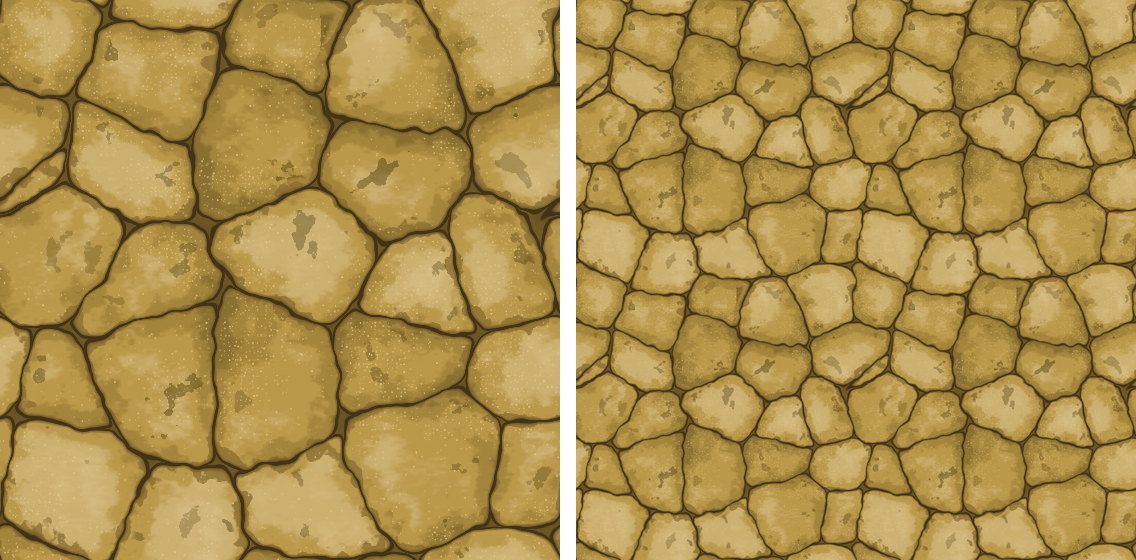
Left, the tile; right, the same tile 2 across and 2 down.
Reproduce this texture procedurally as a Shadertoy shader.

```glsl
// Seamless hand-painted ochre flagstones with dark joints, worn marks and pale speckles

float hash(vec2 p) {
    return fract(sin(dot(p, vec2(127.1, 311.7))) * 43758.5453);
}

vec2 hash2(vec2 p) {
    return vec2(hash(p), hash(p + 57.3));
}

// Value noise that wraps over the unit square
float noise(vec2 uv, vec2 freq) {
    vec2 p = uv * freq, i = floor(p), f = fract(p);
    f = f * f * (3.0 - 2.0 * f);
    vec2 a = mod(i, freq), b = mod(i + 1.0, freq);
    return mix(mix(hash(a), hash(vec2(b.x, a.y)), f.x),
               mix(hash(vec2(a.x, b.y)), hash(b), f.x), f.y);
}

float fbm(vec2 uv, float freq) {
    float sum = 0.0, amp = 0.533;
    for (int i = 0; i < 4; i++) {
        sum += amp * noise(uv, vec2(freq));
        freq *= 2.0;
        amp *= 0.5;
    }
    return sum;
}

const float CELLS = 5.0;

// Stone centre in xy, size weight in z
vec3 stoneSite(vec2 cell) {
    vec2 id = mod(cell, CELLS);
    return vec3(cell + 0.5 + 0.84 * (hash2(id + 3.7) - 0.5), 0.42 * hash(id + 19.1));
}

// Rounded distance to the joint in x, random stone tone in y
vec2 stones(vec2 uv) {
    vec2 p = uv * CELLS, home = floor(p), nearCell = home;
    float best = 1e5;
    for (int y = -2; y <= 2; y++)
    for (int x = -2; x <= 2; x++) {
        vec2 cell = home + vec2(x, y);
        vec3 s = stoneSite(cell);
        float power = dot(p - s.xy, p - s.xy) - s.z;
        if (power < best) { best = power; nearCell = cell; }
    }
    vec3 own = stoneSite(nearCell);
    float sum = 0.0;
    for (int y = -2; y <= 2; y++)
    for (int x = -2; x <= 2; x++) {
        if (x == 0 && y == 0) continue;
        vec3 s = stoneSite(nearCell + vec2(x, y));
        float power = dot(p - s.xy, p - s.xy) - s.z;
        float toJoint = (power - best) / (2.0 * length(s.xy - own.xy)) / CELLS;
        sum += exp(-115.0 * toJoint);
    }
    return vec2(-log(sum) / 115.0, hash(mod(nearCell, CELLS) + 41.9));
}

// Ragged forked stains, one per grid cell at most
float stains(vec2 uv, float ragged) {
    float grid = 8.0, cover = 0.0;
    vec2 home = floor(uv * grid);
    for (int y = -1; y <= 1; y++)
    for (int x = -1; x <= 1; x++) {
        vec2 cell = home + vec2(x, y), id = mod(cell, grid);
        vec2 q = uv - (cell + 0.2 + 0.6 * hash2(id + 7.3)) / grid;
        float a = 6.2832 * hash(id + 23.0);
        q = mat2(cos(a), sin(a), -sin(a), cos(a)) * q;
        q.y = abs(q.y) - 0.35 * abs(q.x);
        float size = mix(0.006, 0.017, hash(id + 31.0));
        float d = length(q * vec2(0.6, 1.7)) + 0.06 * (ragged - 0.5) - size;
        float strength = step(0.3, hash(id + 11.0)) * mix(0.45, 1.0, hash(id + 13.0));
        cover = max(cover, strength * (1.0 - smoothstep(-0.0015, 0.0015, d)));
    }
    return cover;
}

float speckles(vec2 uv, float grid, float density, float px) {
    vec2 cell = floor(uv * grid), id = mod(cell, grid);
    vec2 q = uv - (cell + 0.25 + 0.5 * hash2(id + 5.1)) / grid;
    float radius = mix(0.0006, 0.0019, hash(id + 17.0));
    float speck = 1.0 - smoothstep(radius - 0.5 * px, radius + 0.5 * px, length(q));
    return speck * step(hash(id + 29.0), density) * mix(0.35, 1.0, hash(id + 37.0));
}

void mainImage(out vec4 fragColor, in vec2 fragCoord) {
    vec2 uv = fragCoord / iResolution.xy;
    float px = 1.0 / iResolution.y;

    // Wobbly stone outlines
    vec2 bend = vec2(fbm(uv, 9.0), fbm(uv + 0.37, 9.0)) - 0.5;
    vec2 chips = vec2(noise(uv, vec2(37.0)), noise(uv + 0.53, vec2(37.0))) - 0.5;
    vec2 stone = stones(uv + 0.05 * bend + 0.007 * chips);
    float d = stone.x;

    // Brushed tones: ragged dark rims, cloudy middles
    float ragged = fbm(uv + 0.61, 36.0);
    float weave = noise(uv, vec2(90.0, 210.0));
    float cloud = fbm(uv + 0.19 + 0.025 * (ragged - 0.5), 7.0);
    float inner = smoothstep(0.0, 0.06, d + 0.035 * (ragged - 0.5));
    float v = 0.33 + 0.24 * inner + 0.27 * (stone.y - 0.5) + 0.62 * (cloud - 0.5)
            + 0.17 * (ragged - 0.5) + 0.07 * (weave - 0.5);
    vec3 col = mix(vec3(0.54, 0.44, 0.19), vec3(0.64, 0.52, 0.23), smoothstep(0.14, 0.25, v));
    col = mix(col, vec3(0.73, 0.60, 0.29), smoothstep(0.30, 0.42, v));
    col = mix(col, vec3(0.80, 0.69, 0.44), smoothstep(0.48, 0.63, v));
    col = mix(col, vec3(0.85, 0.76, 0.54), 0.6 * smoothstep(0.66, 0.84, v));
    float rim = d - 0.005 - 0.05 * (ragged - 0.5) - 0.03 * (cloud - 0.5);
    col = mix(col, vec3(0.53, 0.42, 0.18), 0.75 * (1.0 - smoothstep(-0.002, 0.002, rim)));

    // Stains and clustered speckles
    float stain = stains(uv, fbm(uv + 0.27, 47.0)) * smoothstep(0.014, 0.024, d);
    col *= 1.0 - vec3(0.28, 0.29, 0.38) * stain;
    float density = 0.06 + 0.48 * smoothstep(0.40, 0.70, fbm(uv + 0.83, 8.0));
    float dots = max(speckles(uv, 96.0, density, px), speckles(uv + 0.31, 137.0, density, px));
    col = mix(col, vec3(0.89, 0.79, 0.54), 0.8 * dots * smoothstep(0.006, 0.012, d));

    // Mortar gaps and inked joints
    float width = 0.0012 + 0.0020 * noise(uv, vec2(40.0));
    float ink = 1.0 - smoothstep(width - 0.5 * px, width + 0.5 * px, d);
    col = mix(col, vec3(0.42, 0.33, 0.15), 0.7 * (1.0 - smoothstep(width, width + 0.005, d)));
    col = mix(col, vec3(0.26, 0.20, 0.09), ink);
    float gap = 1.0 - smoothstep(-0.0028, -0.0012, d);
    col = mix(col, vec3(0.42, 0.33, 0.14) * (0.9 + 0.2 * ragged), gap);

    fragColor = vec4(col, 1.0);
}
```
